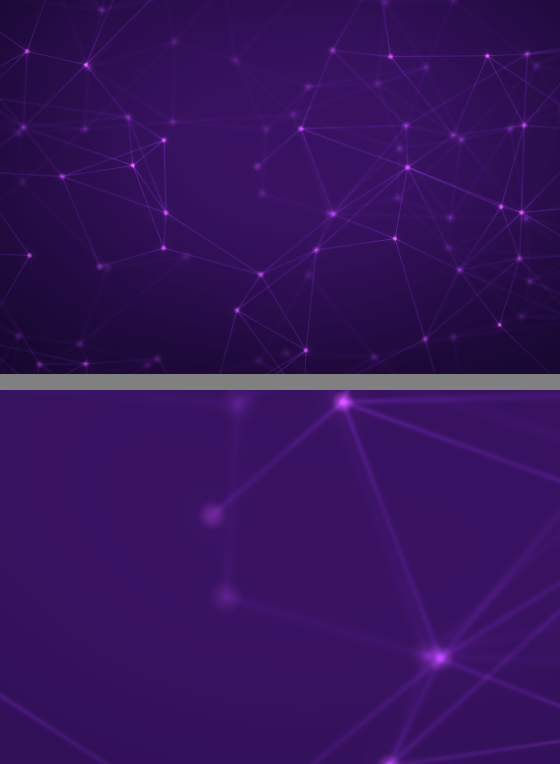
Top, the full canvas; bottom, a detail of the centre.
This background is drawn by a WebGL 2 fragment shader. Its source:

```glsl
#version 300 es
precision highp float;

uniform vec2 u_resolution;
out vec4 fragColor;

// Backdrop
const vec3 DEEP_VIOLET = vec3(0.088, 0.028, 0.185);
const vec3 RICH_VIOLET = vec3(0.222, 0.072, 0.385);
const vec2 LIGHT_CENTRE = vec2(0.54, 0.62);
const vec2 LIGHT_FALLOFF = vec2(0.11, 0.85);
const float CLOUD_SCALE = 2.2;
const float CLOUD_AMOUNT = 0.10;

// Network, lengths in canvas heights
const vec3 LINE_COLOUR = vec3(0.28, 0.10, 0.42);
const vec3 NODE_COLOUR = vec3(0.62, 0.25, 0.60);
const float FRONT_CELL = 0.195;
const float BACK_CELL = 0.185;
const vec2 FRONT_FOCUS = vec2(0.35, 1.0);
const vec2 BACK_FOCUS = vec2(0.0, 0.30);
const float JITTER = 0.78;
const float NODE_SHARE = 0.93;
const vec2 LINK_RANGE = vec2(0.12, 0.46);
const vec2 LINE_WIDTH = vec2(0.0055, 0.0011);   // blurred, sharp
const vec2 NODE_RADIUS = vec2(0.0125, 0.0050);  // blurred, sharp
const vec2 LINE_STRENGTH = vec2(0.06, 0.62);    // blurred, sharp
const vec2 NODE_STRENGTH = vec2(0.075, 0.90);   // blurred, sharp
const vec2 QUIET_CENTRE = vec2(0.60, 0.82);
const vec2 QUIET_SIZE = vec2(0.24, 0.20);

struct Node {
    vec2 position;
    float focus;
    float presence;
};

vec2 hash2(vec2 p) {
    vec3 q = fract(p.xyx * vec3(0.1031, 0.1030, 0.0973));
    q += dot(q, q.yzx + 33.33);
    return fract((q.xx + q.yz) * q.zy);
}

float cornerSlope(vec2 corner, vec2 offset) {
    return dot(hash2(corner + 91.0) * 2.0 - 1.0, offset);
}

float gradientNoise(vec2 p) {
    vec2 i = floor(p), f = fract(p);
    vec2 s = f * f * f * (f * (f * 6.0 - 15.0) + 10.0);
    vec2 e = vec2(1.0, 0.0);
    float low = mix(cornerSlope(i, f), cornerSlope(i + e, f - e), s.x);
    float high = mix(cornerSlope(i + e.yx, f - e.yx), cornerSlope(i + 1.0, f - 1.0), s.x);
    return mix(low, high, s.y);
}

Node nodeAt(vec2 id, float cell, vec2 focusRange, float seed) {
    vec2 traits = hash2(id + seed + 47.0);
    vec2 position = (id + 0.5 + JITTER * (hash2(id + seed) - 0.5)) * cell;
    float focus = mix(focusRange.x, focusRange.y, traits.x);
    // Sharp nodes stay out of the quiet zone
    float isOutside = step(1.0, length((position - QUIET_CENTRE) / QUIET_SIZE));
    float presence = step(traits.y, NODE_SHARE) * max(isOutside, step(focus, 0.31));
    return Node(position, focus, presence);
}

float nodeGlow(vec2 p, Node node) {
    float d = distance(p, node.position);
    float radius = mix(NODE_RADIUS.x, NODE_RADIUS.y, node.focus);
    float softness = mix(0.65, 0.55, node.focus);
    float disc = 1.0 - smoothstep(radius * (1.0 - softness), radius * (1.0 + softness), d);
    float halo = 0.18 * node.focus * exp(-d * d / (6.0 * radius * radius));
    float strength = mix(NODE_STRENGTH.x, NODE_STRENGTH.y, node.focus * node.focus);
    return node.presence * (disc + halo) * strength;
}

float linkGlow(vec2 p, Node a, Node b, float pixel) {
    vec2 span = b.position - a.position;
    float along = clamp(dot(p - a.position, span) / dot(span, span), 0.0, 1.0);
    float d = distance(p, a.position + span * along);
    float focus = mix(a.focus, b.focus, along);
    float width = mix(LINE_WIDTH.x, LINE_WIDTH.y, focus);
    float drawn = max(width, 0.55 * pixel);
    float strength = mix(LINE_STRENGTH.x, LINE_STRENGTH.y, focus * focus) * width / drawn;
    float endBoost = mix(0.7, 1.15, abs(2.0 * along - 1.0));
    return strength * endBoost * exp(-d * d / (drawn * drawn));
}

// Returns line light in x and node light in y
vec2 network(vec2 p, float cell, vec2 focusRange, float seed, float pixel) {
    vec2 home = floor(p / cell);
    vec2 light = vec2(0.0);
    for (int y = -1; y <= 1; y++)
    for (int x = -2; x <= 2; x++) {
        vec2 id = home + vec2(x, y);
        Node a = nodeAt(id, cell, focusRange, seed);
        if (a.presence < 0.5) continue;
        light.y += nodeGlow(p, a);
        // Each pair of cells is visited once
        for (int v = 0; v <= 1; v++)
        for (int u = -2; u <= 2; u++) {
            if (v == 0 && u <= 0) continue;
            vec2 other = id + vec2(u, v);
            Node b = nodeAt(other, cell, focusRange, seed);
            float reach = distance(a.position, b.position);
            float chance = 1.0 - smoothstep(LINK_RANGE.x, LINK_RANGE.y, reach);
            float draw = hash2(id * 7.3 + other * 3.1 + seed).x;
            if (b.presence > 0.5 && draw < chance) light.x += linkGlow(p, a, b, pixel);
        }
    }
    return light;
}

void main() {
    vec2 uv = gl_FragCoord.xy / u_resolution;
    vec2 p = gl_FragCoord.xy / u_resolution.y;
    float pixel = 1.0 / u_resolution.y;

    float shade = smoothstep(LIGHT_FALLOFF.x, LIGHT_FALLOFF.y, distance(uv, LIGHT_CENTRE));
    float lit = clamp(1.0 - shade + CLOUD_AMOUNT * gradientNoise(p * CLOUD_SCALE), 0.0, 1.0);
    vec3 colour = mix(DEEP_VIOLET, RICH_VIOLET, lit);

    vec2 light = network(p, BACK_CELL, BACK_FOCUS, 23.0, pixel);
    light += network(p, FRONT_CELL, FRONT_FOCUS, 5.0, pixel);
    colour += (LINE_COLOUR * min(light.x, 1.2) + NODE_COLOUR * light.y) * mix(0.75, 1.0, lit);

    fragColor = vec4(min(colour, 1.0), 1.0);
}
```
